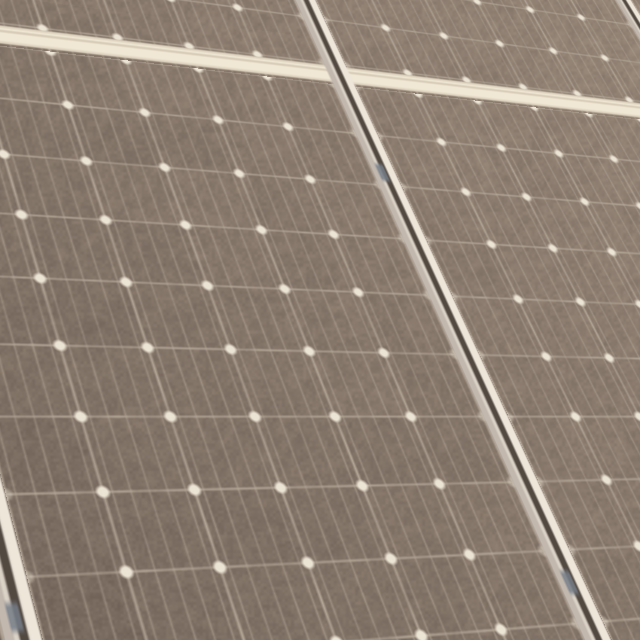
Give the GLSL for this pattern, as a three.js fragment shader.

```glsl
varying vec2 vUv;

// Perspective: rows of the matrix taking cell coordinates to the canvas
const vec3 PERSP_X = vec3(0.1478, 0.02995, 0.1263);
const vec3 PERSP_Y = vec3(0.01914, 0.09557, 0.6510);
const vec3 PERSP_W = vec3(0.0294, -0.0288, 1.0);

// Layout, in cells
const vec2 PANEL_CELLS = vec2(6.0, 12.0);
const vec2 FRAME_GAP = vec2(0.37, 0.45);
const vec2 PANEL_ORIGIN = vec2(-1.0, -6.0);
const float BUSBARS = 5.0;
const float CLIP_SPACING = 6.7;
const float CLIP_OFFSET = 2.45;

// Half widths, in cells
const float SEAM_HALF = 0.016;
const float BUSBAR_HALF = 0.011;
const float DOT_RADIUS = 0.066;
const float SOFTNESS = 0.019;

const vec3 CELL_DARK = vec3(0.435, 0.380, 0.340);
const vec3 CELL_LIGHT = vec3(0.580, 0.520, 0.465);
const vec3 LINE_COLOR = vec3(0.720, 0.670, 0.610);
const vec3 DOT_COLOR = vec3(0.940, 0.910, 0.850);
const vec3 BEAM_COLOR = vec3(0.940, 0.905, 0.830);
const vec3 BEAM_SHADE = vec3(0.780, 0.730, 0.650);
const vec3 RAIL_COLOR = vec3(0.760, 0.720, 0.680);
const vec3 RAIL_LIGHT = vec3(0.930, 0.900, 0.850);
const vec3 RAIL_DARK = vec3(0.320, 0.285, 0.255);
const vec3 CLIP_COLOR = vec3(0.460, 0.490, 0.530);

float hash(vec2 p) {
  vec3 q = fract(vec3(p.xyx) * 0.1031);
  q += dot(q, q.yzx + 33.33);
  return fract((q.x + q.y) * q.z);
}

float noise(vec2 p) {
  vec2 i = floor(p), f = fract(p);
  f = f * f * (3.0 - 2.0 * f);
  return mix(mix(hash(i), hash(i + vec2(1, 0)), f.x),
             mix(hash(i + vec2(0, 1)), hash(i + vec2(1, 1)), f.x), f.y);
}

// Soft-edged strip around zero
float strip(float d, float halfWidth, float soft) {
  return 1.0 - smoothstep(halfWidth - soft, halfWidth + soft, abs(d));
}

// Signed offset to the nearest multiple of a period
float nearest(float x, float period) {
  return x - period * floor(x / period + 0.5);
}

// Intersects the two planes through the canvas point to undo the perspective
vec2 canvasToCells(vec2 c) {
  vec3 q = cross(PERSP_X - c.x * PERSP_W, PERSP_Y - c.y * PERSP_W);
  return q.xy / q.z;
}

vec3 cellSurface(vec2 p, vec2 cells, float soft) {
  // Light grows towards the upper right, with mottling and grain
  float light = 0.22 + 0.36 * vUv.x + 0.38 * vUv.y;
  light += 0.10 * (hash(floor(cells) + 40.0) - 0.5);
  light += 0.22 * (noise(vUv * 75.0) - 0.5);
  light += 0.30 * (noise(vUv * 210.0) - 0.5);
  vec3 color = mix(CELL_DARK, CELL_LIGHT, light);

  // Busbars, seams and the bright gaps at the cell corners
  float wear = 0.75 + 0.5 * noise(cells * vec2(5.0, 2.0) + 60.0);
  float bar = nearest(p.x - 0.5 / BUSBARS, 1.0 / BUSBARS);
  color = mix(color, LINE_COLOR, 0.42 * wear * strip(bar, BUSBAR_HALF, soft));
  vec2 corner = vec2(nearest(p.x, 1.0), nearest(p.y, 1.0));
  float seam = max(strip(corner.x, SEAM_HALF, soft),
                   0.9 * strip(corner.y, SEAM_HALF, soft));
  color = mix(color, LINE_COLOR, 0.72 * wear * seam);
  float inner = step(0.5, p.x) * step(p.x, PANEL_CELLS.x - 0.5);
  float dotMask = strip(length(corner * vec2(1.0, 0.9)), DOT_RADIUS, 1.4 * soft);
  return mix(color, DOT_COLOR, dotMask * mix(0.35, 0.95, inner));
}

vec3 beamSurface(float y, float soft) {
  float groove = strip(y + 0.07, 0.025, soft);
  float lip = smoothstep(0.10, 0.19, abs(y));
  return mix(BEAM_COLOR, BEAM_SHADE, max(0.6 * groove, 0.7 * lip));
}

vec3 railSurface(float x, float along, float soft) {
  vec3 color = mix(RAIL_COLOR, RAIL_LIGHT, smoothstep(0.02, 0.09, x));
  color = mix(color, RAIL_LIGHT, 0.6 * strip(x + 0.06, 0.02, soft));
  color = mix(color, RAIL_DARK, strip(x - 0.015, 0.042, soft));
  float clip = strip(nearest(along - CLIP_OFFSET, CLIP_SPACING), 0.16, 0.06);
  return mix(color, CLIP_COLOR, 0.85 * clip * strip(x + 0.03, 0.06, soft));
}

void main() {
  vec2 cells = canvasToCells(vec2(vUv.x, 1.0 - vUv.y));
  float soft = SOFTNESS * dot(PERSP_W, vec3(cells, 1.0));
  vec2 period = PANEL_CELLS + FRAME_GAP;
  vec2 placed = cells - PANEL_ORIGIN;
  vec2 p = mod(placed, period);
  vec2 gapCenter = placed - PANEL_CELLS - 0.5 * FRAME_GAP;
  float railX = nearest(gapCenter.x, period.x);
  float beamY = nearest(gapCenter.y, period.y);

  // Cells below, beams across, rails on top
  vec3 color = cellSurface(p, cells, soft);
  color = mix(color, beamSurface(beamY, soft), strip(beamY, 0.18, soft));
  color = mix(color, railSurface(railX, cells.y, soft),
              strip(railX, 0.5 * FRAME_GAP.x - 0.01, soft));
  gl_FragColor = vec4(color, 1.0);
}
```
